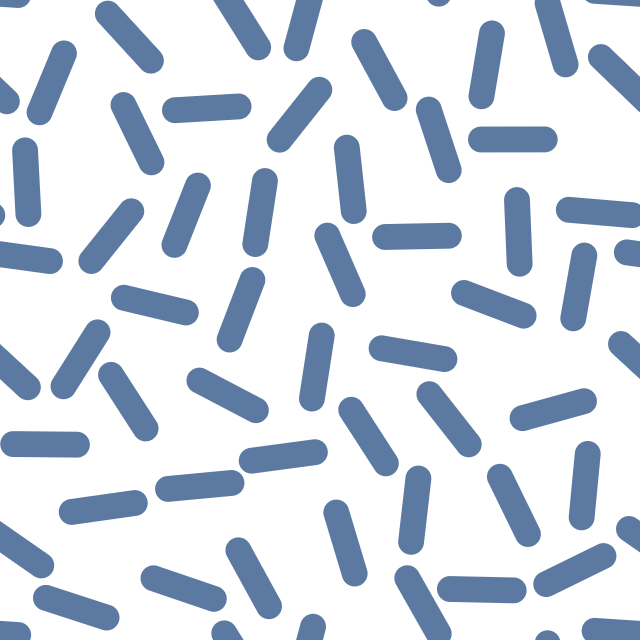
A WebGL 2 fragment shader for this pattern:

```glsl
#version 300 es
precision highp float;
// Seamless scatter of slate blue rounded bars in random directions on white.

uniform vec2 u_resolution;
out vec4 outColor;

const int BAR_COUNT = 52;
const float BAR_RADIUS = 0.0202;

struct Bar {
    vec2 center;
    vec2 halfAxis;
};

// Integer hash giving three values from 0 to 1
vec3 hash3(uint n) {
    uvec3 v = uvec3(n, n + 17u, n + 59u) * 1664525u + 1013904223u;
    v.x += v.y * v.z;
    v.y += v.z * v.x;
    v.z += v.x * v.y;
    v ^= v >> 16u;
    v.x += v.y * v.z;
    v.y += v.z * v.x;
    v.z += v.x * v.y;
    return vec3(v >> 8u) / 16777216.0;
}

// Shortest offset on the repeating unit tile
vec2 wrapOffset(vec2 d) {
    return d - round(d);
}

// Jittered point of a skewed lattice that closes on the tile
Bar looseBar(int index) {
    vec3 rnd = hash3(uint(index) + 211u);
    vec2 site = vec2(index, (index * 30) % BAR_COUNT) / float(BAR_COUNT);
    float angle = 3.14159 * rnd.z;
    return Bar(site + 0.062 * (rnd.xy - 0.5),
               0.0498 * vec2(cos(angle), sin(angle)));
}

// Vector to p from the nearest point of a segment centred at zero
vec2 fromSegment(vec2 p, vec2 halfAxis) {
    float t = dot(p, halfAxis) / dot(halfAxis, halfAxis);
    return p - halfAxis * clamp(t, -1.0, 1.0);
}

vec2 shorter(vec2 a, vec2 b) {
    return dot(a, a) < dot(b, b) ? a : b;
}

// Push that moves a bar out of the way of another one
vec2 pushApart(Bar bar, Bar other) {
    vec2 delta = wrapOffset(bar.center - other.center);
    vec2 gap = shorter(
        shorter(fromSegment(delta + bar.halfAxis, other.halfAxis),
                fromSegment(delta - bar.halfAxis, other.halfAxis)),
        shorter(fromSegment(delta + other.halfAxis, bar.halfAxis),
                fromSegment(delta - other.halfAxis, bar.halfAxis)));
    float side = dot(gap, delta) < 0.0 ? -1.0 : 1.0;
    float size = max(length(gap), 1e-5);
    float overlap = max(2.0 * BAR_RADIUS + 0.016 - side * size, 0.0);
    return 0.5 * overlap * side * gap / size;
}

// Sum of the pushes from the six lattice neighbours
vec2 neighbourPush(int index, Bar bar) {
    int steps[3] = int[3](2, 5, 7);
    vec2 push = vec2(0.0);
    for (int k = 0; k < 3; k++) {
        push += pushApart(bar, looseBar((index + steps[k]) % BAR_COUNT));
        push += pushApart(bar, looseBar((index + BAR_COUNT - steps[k]) % BAR_COUNT));
    }
    return push;
}

// Signed distance to the closest bar
float barsDistance(vec2 uv) {
    float nearest = 1.0;
    for (int i = 0; i < BAR_COUNT; i++) {
        Bar bar = looseBar(i);
        vec2 offset = wrapOffset(uv - bar.center);
        if (dot(offset, offset) > 0.0225) continue;
        offset -= neighbourPush(i, bar);
        nearest = min(nearest, length(fromSegment(offset, bar.halfAxis)) - BAR_RADIUS);
    }
    return nearest;
}

void main() {
    vec2 uv = gl_FragCoord.xy / u_resolution;
    float pixelsInside = -barsDistance(uv) * min(u_resolution.x, u_resolution.y);
    float coverage = clamp(0.5 + pixelsInside, 0.0, 1.0);

    vec3 white = vec3(1.0);
    vec3 slateBlue = vec3(0.36, 0.48, 0.63);
    outColor = vec4(mix(white, slateBlue, coverage), 1.0);
}
```
